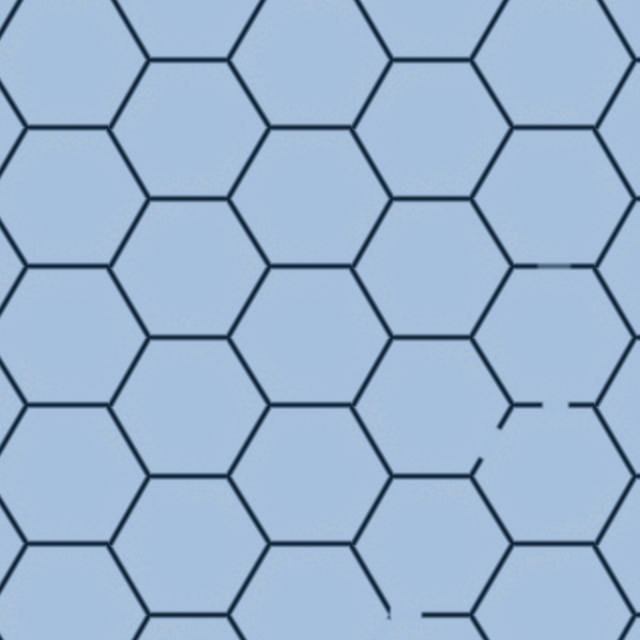
Give the GLSL for this pattern, as a Shadertoy shader.

```glsl
// Dark hexagon outline net on flat pale blue, with a few rubbed-out breaks.
// One folded tile of line segments gives the distance to the net; cellular
// noise gated by layered sines adds faint speckle beside the lines.

const vec3 PAPER = vec3(0.645, 0.750, 0.863);
const vec3 SPECKLE = vec3(0.700, 0.770, 0.835);
const vec3 INK = vec3(0.060, 0.140, 0.220);

const vec2 TILE = vec2(0.3796, 0.2168);    // two columns wide, one row high
const vec2 ORIGIN = vec2(0.4844, 0.8008);  // middle of one horizontal edge
const float RISE = 0.1055;                 // edge to the next column's edge above
const float LINE_REACH = 0.0078;           // line centre to end of its soft rim

vec2 hash2(vec2 cell) {
    vec2 k = vec2(dot(cell, vec2(127.1, 311.7)), dot(cell, vec2(269.5, 183.3)));
    return fract(sin(k) * 43758.55);
}

float segmentDistance(vec2 p, vec2 a, vec2 b) {
    vec2 ap = p - a, ab = b - a;
    return length(ap - ab * clamp(dot(ap, ab) / dot(ab, ab), 0.0, 1.0));
}

// Distance to the nearest scattered feature point
float cellularNoise(vec2 p) {
    vec2 cell = floor(p), local = fract(p);
    float nearest = 2.0;
    for (int y = -1; y <= 1; y++) {
        for (int x = -1; x <= 1; x++) {
            vec2 offset = vec2(x, y);
            nearest = min(nearest, length(offset + hash2(cell + offset) - local));
        }
    }
    return nearest;
}

float layeredSines(vec2 p) {
    return 0.5 + 0.25 * sin(p.x * 31.0 + 2.0 * sin(p.y * 23.0))
               + 0.25 * sin(p.y * 37.0 - p.x * 19.0);
}

// Distance to the hexagon net, mirrored about each tile's centre line
float hexNetDistance(vec2 p) {
    float drop = TILE.y - RISE;
    vec2 q = p - ORIGIN;
    q.x = mod(q.x + 0.5 * TILE.x, TILE.x) - 0.5 * TILE.x;
    q.y = mod(q.y + drop, TILE.y) - drop;
    float side = q.x;
    q.x = abs(q.x);

    vec2 corner = vec2(0.0629, 0.0);
    vec2 upper = vec2(0.1283, RISE), lower = vec2(0.1283, -drop);
    // The rising right-hand stroke starts slightly off its corner
    vec2 riseStart = corner + vec2(side > 0.0 ? 0.005 : 0.0, 0.0);

    float d = segmentDistance(q, vec2(0.0), corner);
    d = min(d, segmentDistance(q, riseStart, upper));
    d = min(d, segmentDistance(q, corner, lower));
    d = min(d, segmentDistance(q, upper, vec2(0.5 * TILE.x, RISE)));
    return min(d, segmentDistance(q, lower, vec2(0.5 * TILE.x, -drop)));
}

// Share of ink left after wear; each spot is centre, radius, strength
float remainingInk(vec2 p, float pixel) {
    vec4 spots[5] = vec4[5](
        vec4(0.868, 0.367, 0.0205, 1.0),
        vec4(0.766, 0.307, 0.0270, 1.0),
        vec4(0.634, 0.040, 0.0250, 1.0),
        vec4(0.602, 0.012, 0.0220, 1.0),
        vec4(0.866, 0.585, 0.0260, 0.4));
    float soft = max(0.004, pixel);
    float ink = 1.0;
    for (int i = 0; i < 5; i++) {
        float d = length(p - spots[i].xy) - spots[i].z;
        ink *= 1.0 - spots[i].w * (1.0 - smoothstep(-soft, soft, d));
    }
    return ink;
}

void mainImage(out vec4 fragColor, in vec2 fragCoord) {
    float pixel = 1.0 / iResolution.y;
    vec2 p = fragCoord * pixel;
    float d = hexNetDistance(p);

    // Faint speckle in a halo around the lines
    float halo = smoothstep(0.006, 0.015, d) * (1.0 - smoothstep(0.025, 0.055, d));
    float grain = 1.0 - smoothstep(0.15, 0.65, cellularNoise(p * 150.0));
    float speckle = halo * grain * mix(0.15, 0.65, layeredSines(p));
    vec3 color = mix(PAPER, SPECKLE, speckle);

    // Soft-edged line with worn breaks
    float line = 1.0 - smoothstep(0.0, max(LINE_REACH, 1.5 * pixel), d);
    color = mix(color, INK, line * remainingInk(p, pixel));

    fragColor = vec4(color, 1.0);
}
```
